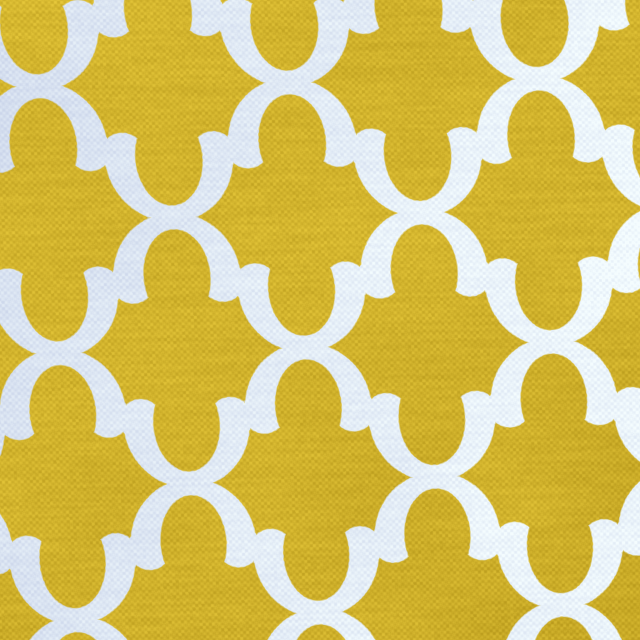
Give the GLSL for this pattern, as a WebGL 1 fragment shader.

```glsl
precision highp float;

uniform vec2 u_resolution;

const vec2 PERIOD = vec2(0.3848, 0.4141);
const float THREADS = 205.0;

float hash(vec2 p) {
  vec3 q = fract(vec3(p.xyx) * 0.1031);
  q += dot(q, q.yzx + 33.33);
  return fract((q.x + q.y) * q.z);
}

float valueNoise(vec2 p) {
  vec2 i = floor(p);
  vec2 f = fract(p);
  f = f * f * (3.0 - 2.0 * f);
  float near = mix(hash(i), hash(i + vec2(1.0, 0.0)), f.x);
  float far = mix(hash(i + vec2(0.0, 1.0)), hash(i + 1.0), f.x);
  return mix(near, far, f.y);
}

// Approximate signed distance to an axis-aligned ellipse
float ellipse(vec2 p, vec2 radii) {
  p += 1e-5;
  float k = length(p / radii);
  return k * (k - 1.0) / length(p / (radii * radii));
}

// Two horseshoes joined back to back, each with rounded, flared ends
float horseshoePair(vec2 p) {
  p = abs(p);
  float outer = ellipse(p - vec2(0.0, 0.0938), vec2(0.099, 0.1009));
  float inner = ellipse(p - vec2(0.0, 0.0922), vec2(0.052, 0.0736));
  float tip = length(p - vec2(0.0703, 0.099)) - 0.0339;
  float body = min(max(outer, p.y - 0.099), tip);
  return max(body, -inner);
}

// Lattice position on a slightly skewed, tapering cloth (y points down)
vec2 latticeCoord(vec2 p) {
  vec2 c = vec2(0.0);
  vec2 d = p - vec2(0.4766, 0.543);
  for (int k = 0; k < 4; k++) {
    c.y = (d.y + 0.0089 * c.x) / (PERIOD.y - 0.003 * c.x);
    c.x = (d.x - 0.0241 * c.y + 0.002 * c.y * c.y) / (PERIOD.x - 0.0052 * c.y);
  }
  return c;
}

// Staggered repeat: one motif per cell corner and one per cell centre
float trellis(vec2 c) {
  vec2 corner = (fract(c + 0.5) - 0.5) * PERIOD;
  vec2 centre = (fract(c) - 0.5) * PERIOD;
  return min(horseshoePair(corner), horseshoePair(centre));
}

// Plain weave relief with uneven yarns, roughly -1 to 1
float weave(vec2 cloth) {
  vec2 t = cloth * THREADS;
  vec2 wave = sin(t * 3.14159265);
  float yarn = hash(floor(t) + 200.0) - 0.5;
  float slub = valueNoise(t * vec2(0.07, 1.0) + 300.0) - 0.5;
  return 0.65 * wave.x * wave.y + 0.55 * yarn + 0.6 * slub;
}

void main() {
  vec2 p = gl_FragCoord.xy / u_resolution.y;
  p.y = 1.0 - p.y;
  vec2 c = latticeCoord(p);
  vec2 cloth = c * PERIOD;

  float relief = weave(cloth);
  float blotch = valueNoise(p * 5.0 + 20.0) - 0.5;

  // Printed edge follows the yarns a little
  float d = trellis(c) + 0.0006 * relief;
  float blur = max(0.0016, 0.75 / u_resolution.y);
  float ground = smoothstep(-blur, blur, d);

  // Light falls off down the yellow and toward the left of the white
  float yellowTone = 0.62 + 0.48 * relief + 0.3 * blotch
                   - 0.25 * (p.y - 0.5) - 0.12 * (p.x - 0.5);
  float whiteTone = 0.68 + 0.35 * relief + 0.3 * blotch + 0.7 * (p.x - 0.5);
  vec3 yellow = mix(vec3(0.74, 0.62, 0.12), vec3(0.86, 0.74, 0.20), yellowTone);
  vec3 white = mix(vec3(0.80, 0.84, 0.92), vec3(0.93, 0.965, 0.985),
                   min(whiteTone, 1.2));

  gl_FragColor = vec4(clamp(mix(white, yellow, ground), 0.0, 1.0), 1.0);
}
```
